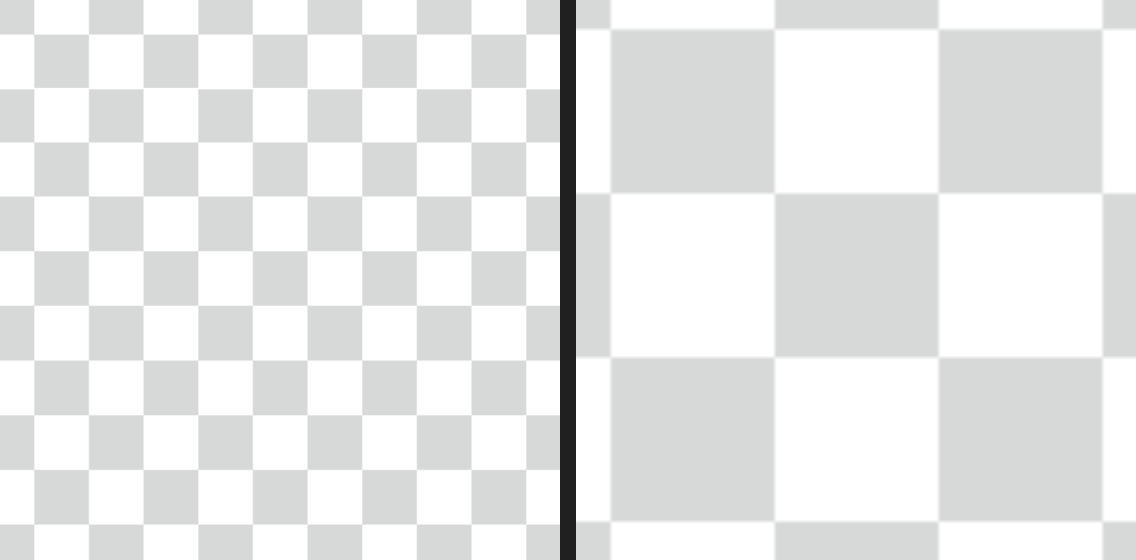
Left, the full canvas; right, a detail of the centre.
Reproduce this pattern procedurally as a Shadertoy shader.

```glsl
// Signed distance to the nearest cell border, positive in even cells
vec2 cellSide(vec2 cell) {
    return abs(mod(cell - 0.5, 2.0) - 1.0) - 0.5;
}

void mainImage(out vec4 fragColor, in vec2 fragCoord) {
    vec2 uv = fragCoord / iResolution.y;

    // Even columns; the rows become slightly shorter near the top
    float lowerRows = (min(uv.y, 0.6491) - 0.0632) / 0.09766;
    float upperRows = max(uv.y - 0.6491, 0.0) / 0.09635;
    vec2 cell = vec2((uv.x - 0.0612) / 0.0976, lowerRows + upperRows);

    // Checker from the product of two softened square waves
    float soft = max(0.0013, 0.6 / iResolution.y);
    vec2 side = clamp(cellSide(cell) * 0.0976 / soft, -1.0, 1.0);
    float gray = 0.5 + 0.5 * side.x * side.y;

    // Thin pale seam under the top full row
    float seamDistance = abs(uv.y - 0.8418);
    gray *= smoothstep(0.0013 - soft, 0.0013 + soft, seamDistance);

    vec3 color = mix(vec3(1.0), vec3(0.843, 0.851, 0.847), gray);
    fragColor = vec4(color, 1.0);
}
```
